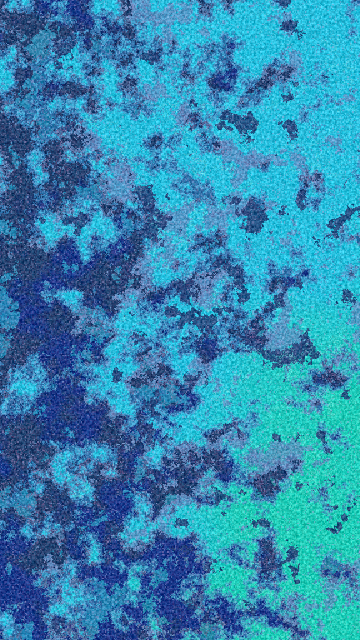
A WebGL 2 fragment shader for this texture:

```glsl
#version 300 es
precision highp float;

uniform vec2 u_resolution;
out vec4 fragColor;

float random(vec2 cell) {
    uvec2 q = uvec2(ivec2(cell) + 32768) * uvec2(1597334673u, 3812015801u);
    uint n = (q.x ^ q.y) * 1597334673u;
    n = (n ^ (n >> 15)) * 2246822519u;
    return float((n ^ (n >> 13)) >> 8) / 16777216.0;
}

float cornerSlope(vec2 cell, vec2 offset) {
    float angle = 6.28318 * random(cell);
    return dot(vec2(cos(angle), sin(angle)), offset);
}

float gradientNoise(vec2 p) {
    vec2 i = floor(p), f = p - i;
    vec2 w = f * f * f * (f * (f * 6.0 - 15.0) + 10.0);
    vec2 e = vec2(1, 0);
    float low = mix(cornerSlope(i, f), cornerSlope(i + e.xy, f - e.xy), w.x);
    float high = mix(cornerSlope(i + e.yx, f - e.yx), cornerSlope(i + e.xx, f - e.xx), w.x);
    return mix(low, high, w.y);
}

// Rough fractal sum: a slow decay keeps the contours ragged
float fractal(vec2 p, float gain) {
    float sum = 0.0, amplitude = 0.5;
    for (int octave = 0; octave < 6; octave++) {
        sum += amplitude * gradientNoise(p);
        p = mat2(1.6, 1.2, -1.2, 1.6) * p + 17.3;
        amplitude *= gain;
    }
    return sum;
}

float above(float level, float value) {
    return smoothstep(level - 0.012, level + 0.012, value);
}

void main() {
    vec2 uv = gl_FragCoord.xy / u_resolution;
    vec2 p = gl_FragCoord.xy / u_resolution.y;

    // Overall drift from the dark left to the bright right
    vec2 hollow = (uv - vec2(0.14, 0.43)) / vec2(0.3, 0.27);
    vec2 basin = (uv - vec2(0.42, 0.12)) / vec2(0.25, 0.2);
    float drift = 0.42 * (uv.x - 0.5) + 0.13 * (uv.y - 0.5) + 0.05
        - 0.11 * exp(-dot(hollow, hollow)) - 0.05 * exp(-dot(basin, basin));

    // Independent fields for crust, stains, cracks and grain
    float speck = random(floor(p * 512.0));
    float broad = fractal(p * 3.0 + 127.4, 0.5);
    float crust = fractal(p * 13.0 + 3.1, 0.7) * 1.1 + 0.25 * broad + drift + 0.06 * (speck - 0.5);
    float stain = fractal(p * 10.0 + 41.7, 0.7);
    float crack = fractal(p * 14.0 + 83.2, 0.66);
    float grain = gradientNoise(p * 230.0);

    // Palette, tinted by region
    float green = smoothstep(0.0, 0.6, uv.x * 0.9 - uv.y * 1.15 + broad * 0.9);
    vec3 navy = mix(vec3(0.12, 0.23, 0.55), vec3(0.16, 0.27, 0.45),
        smoothstep(-0.12, 0.12, 0.6 * stain + broad + 0.4 * (uv.y - 0.4)));
    vec3 steel = mix(vec3(0.21, 0.45, 0.67), vec3(0.3, 0.44, 0.63), above(0.05, stain));
    vec3 haze = mix(vec3(0.26, 0.62, 0.8), vec3(0.25, 0.66, 0.75), green);
    vec3 bright = mix(vec3(0.16, 0.75, 0.87), vec3(0.13, 0.8, 0.72), green);

    // Stacked crust layers with crisp borders
    vec3 color = mix(navy, steel, above(-0.12, crust));
    color = mix(color, haze, above(-0.01, crust));
    color = mix(color, bright, above(0.1, crust));

    // Mauve stains and dark corroded islands, thickest in the middle
    float middle = exp(-pow(abs(uv.x - 0.58) / 0.4, 2.0) - pow(abs(uv.y - 0.5) / 0.33, 2.0));
    float mauve = above(0.25 - 0.16 * middle, stain) * above(-0.12, crust);
    color = mix(color, vec3(0.4, 0.54, 0.75), 0.7 * mauve);
    float island = above(0.27 - 0.12 * middle, crack);
    color = mix(color, vec3(0.16, 0.26, 0.47), 0.85 * island);

    // Broken teal scabs across the dark ground
    float scab = above(0.16, fractal(p * 13.0 + 211.6, 0.68)) * (1.0 - above(-0.12, crust));
    color = mix(color, mix(steel, bright, 0.5), 0.8 * scab);

    // Pale and rosy threads along stain borders
    float thread = 1.0 - smoothstep(0.006, 0.022, abs(stain - 0.08));
    vec3 threadColor = mix(vec3(0.5, 0.36, 0.58), vec3(0.45, 0.86, 0.84), above(0.03, crust));
    color = mix(color, threadColor, 0.45 * thread * smoothstep(-0.05, 0.2, broad + 0.08));

    // Mineral grain and coloured specks
    color += 0.17 * grain + 0.15 * (speck - 0.5);
    color.r += 0.13 * (random(floor(p * 512.0) + 700.0) - 0.5);
    color = mix(color, vec3(0.6, 0.55, 0.76), 0.4 * step(0.965, speck));
    fragColor = vec4(clamp(color, 0.0, 1.0), 1.0);
}
```
